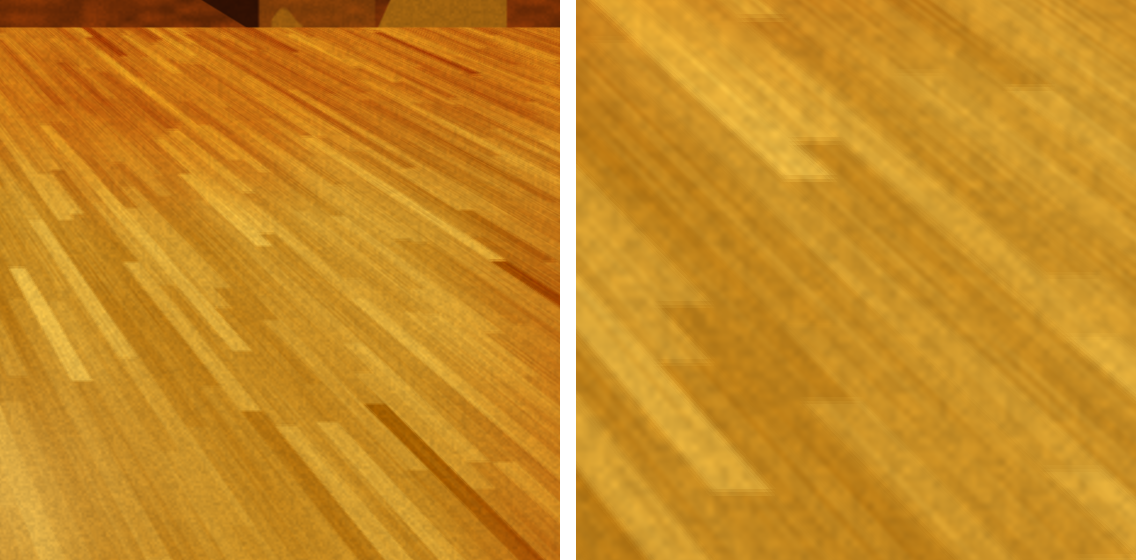
Left, the full canvas; right, a detail of the centre.
Reproduce this texture procedurally as a Shadertoy shader.

```glsl
// A strip-wood floor seen in perspective, with a dark wall base along the top.
// Screen points are projected onto the floor plane, split into rows of planks of
// random length and tone, then tinted from pale gold (near) to orange (far).

const vec2 VANISHING_POINT = vec2(-0.5, 1.44);
const float PLANK_WIDTH = 0.033;
const float PLANK_LENGTH = 0.22;
const float FLOOR_TOP = 0.951;
const float SOFTNESS = 0.0022;

const vec3 GOLD_DARK = vec3(0.70, 0.45, 0.06);
const vec3 GOLD_LIGHT = vec3(0.87, 0.67, 0.23);
const vec3 ORANGE_DARK = vec3(0.68, 0.30, 0.03);
const vec3 ORANGE_LIGHT = vec3(0.87, 0.57, 0.11);
const vec3 GLARE = vec3(0.90, 0.73, 0.36);
const vec3 WALL_RED = vec3(0.43, 0.17, 0.02);
const vec3 WALL_TAN = vec3(0.62, 0.38, 0.06);
const vec3 WALL_SHADOW = vec3(0.16, 0.05, 0.01);

float hash(vec2 p) {
    return fract(sin(dot(p, vec2(127.1, 311.7))) * 43758.55);
}

float noise(vec2 p) {
    vec2 i = floor(p), f = fract(p);
    f = f * f * (3.0 - 2.0 * f);
    float low = mix(hash(i), hash(i + vec2(1, 0)), f.x);
    float high = mix(hash(i + vec2(0, 1)), hash(i + vec2(1, 1)), f.x);
    return mix(low, high, f.y);
}

// Floor coordinates: x across the planks, y along them
vec2 projectToFloor(vec2 uv, vec2 vanishing) {
    float depth = max(vanishing.y - uv.y, 0.1);
    return vec2((uv.x - vanishing.x) / depth, 1.0 / depth);
}

// Random tone of the plank under a floor point, 0 dark to 1 light
float plankTone(vec2 p, float width, float len) {
    float row = floor(p.x / width);
    float along = p.y / len + 10.0 * hash(vec2(row, 3.7));
    float cell = floor(along);
    float joint = 0.15 + 0.7 * hash(vec2(row, cell));
    vec2 id = vec2(row, cell + step(joint, fract(along)));
    float tone = 0.5 * (hash(id + 17.3) + hash(id + 41.9));
    tone -= 0.5 * step(0.95, hash(id + 71.1));
    return tone + 0.25 * step(0.9, hash(id + 93.7));
}

// Plank tone averaged over a small square, for soft edges
float softPlankTone(vec2 uv, float radius) {
    float sum = 0.0;
    for (int j = -1; j <= 1; j++)
        for (int i = -1; i <= 1; i++) {
            vec2 p = projectToFloor(uv + radius * vec2(i, j), VANISHING_POINT);
            sum += plankTone(p, PLANK_WIDTH, PLANK_LENGTH);
        }
    return sum / 9.0;
}

// Soft step from a to b on one axis
float band(float x, float a, float b, float soft) {
    return smoothstep(a - soft, a + soft, x) - smoothstep(b - soft, b + soft, x);
}

vec3 floorColor(vec2 uv) {
    vec2 p = projectToFloor(uv, VANISHING_POINT);
    float tone = softPlankTone(uv, SOFTNESS);

    // Wood grain and broad stains running along the planks
    tone += 0.28 * (noise(p * vec2(190.0, 14.0)) - 0.5);
    tone += 0.35 * (noise(p * vec2(8.0, 5.0)) - 0.5);

    // Far and right-hand parts turn orange
    float far = smoothstep(0.56, 0.84, uv.y + 0.12 * (noise(uv * 5.0) - 0.5));
    float right = 0.6 * smoothstep(0.72, 1.05, uv.x);
    float warmth = max(far, right);
    vec3 gold = mix(GOLD_DARK, GOLD_LIGHT, tone);
    vec3 orange = mix(ORANGE_DARK, ORANGE_LIGHT, tone);
    vec3 color = mix(gold, orange, warmth);

    // Pale reflection in the near left corner
    float glare = smoothstep(0.55, 0.0, length((uv - vec2(-0.05, 0.1)) * vec2(1.0, 1.3)));
    return mix(color, GLARE, 0.5 * glare);
}

vec3 wallColor(vec2 uv) {
    float height = (uv.y - FLOOR_TOP) / (1.0 - FLOOR_TOP);
    vec3 color = WALL_RED * (0.85 + 0.4 * noise(uv * vec2(30.0, 60.0)));

    // Tan panel with a slanted left side, and a paler brown panel
    color = mix(color, WALL_TAN, 0.3 * band(uv.x, 0.462, 0.67, 0.003));
    color = mix(color, WALL_TAN, band(uv.x, 0.675 + 0.022 * height, 0.905, 0.003));
    float patchTop = 0.4 + 0.3 * sin(uv.x * 90.0);
    float lightPatch = band(uv.x, 0.485, 0.54, 0.004) * smoothstep(0.1, -0.1, height - patchTop);
    color = mix(color, WALL_TAN, 0.8 * lightPatch);

    // Wedge of shadow that narrows toward the floor
    float shadow = band(uv.x, 0.44 - 0.08 * height, 0.462, 0.004);
    return mix(color, WALL_SHADOW, 0.9 * shadow);
}

void mainImage(out vec4 fragColor, in vec2 fragCoord) {
    vec2 uv = fragCoord / iResolution.xy;
    float wall = smoothstep(-SOFTNESS, SOFTNESS, uv.y - FLOOR_TOP);
    vec3 color = mix(floorColor(uv), wallColor(uv), wall);

    // Fine speckle over everything
    float speckle = noise(uv * 230.0) + noise(uv * 140.0 + 31.0) - 1.0;
    color *= 1.0 + 0.085 * speckle;
    fragColor = vec4(clamp(color, 0.0, 1.0), 1.0);
}
```
